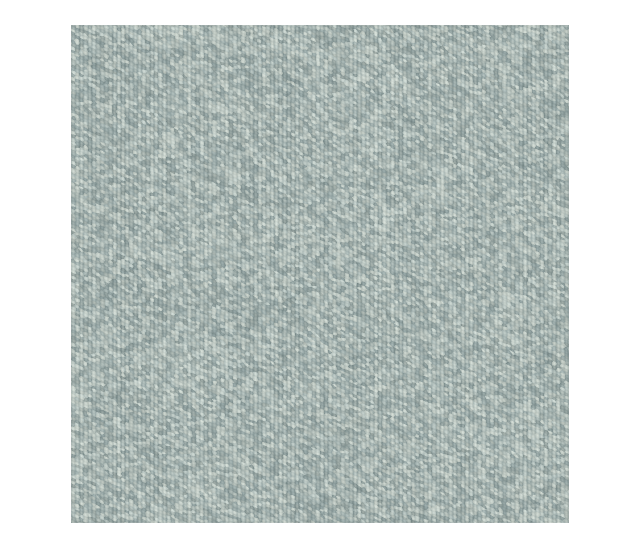
A Shadertoy shader for this texture:

```glsl
const vec3 BACKDROP = vec3(1.0);
const vec3 YARN = vec3(0.655, 0.706, 0.692);
const vec3 COOL_TINT = vec3(-0.014, 0.0, 0.012);
const float TILE_HALF = 0.454;
const vec2 STITCHES = vec2(120.0, 165.0);
const int SAMPLES = 2;

float hash(vec2 p) {
    vec3 q = fract(vec3(p.xyx) * vec3(0.1031, 0.1030, 0.0973));
    q += dot(q, q.yzx + 33.33);
    return fract((q.x + q.y) * q.z);
}

// Nearest cell: x = distance, y = tone, z = tint
vec3 cellular(vec2 p, vec2 jitter) {
    vec2 base = floor(p);
    vec3 nearest = vec3(9.0, 0.0, 0.0);
    for (int j = -1; j <= 1; j++) {
        for (int i = -1; i <= 1; i++) {
            vec2 id = base + vec2(i, j);
            vec2 shift = vec2(hash(id + 17.0), hash(id + 71.0)) - 0.5;
            float d = length(id + 0.5 + jitter * shift - p);
            if (d < nearest.x) nearest = vec3(d, hash(id + 131.0), hash(id + 211.0));
        }
    }
    return nearest;
}

// Broad, faint unevenness of the pile
float mottle(vec2 p) {
    return sin(p.x * 43.0 + 2.0 * sin(p.y * 31.0))
         * sin(p.y * 57.0 + 2.0 * sin(p.x * 37.0));
}

// Slanted loops in vertical ribs; p spans 0..1 over the tile
vec3 carpet(vec2 p) {
    vec2 q = p * STITCHES;
    float column = floor(q.x);
    float rib = cos(6.28318 * (fract(q.x) - 0.5));
    float ribDepth = 0.018 + 0.028 * hash(vec2(column, 5.0));

    vec3 loopCell = cellular(q + vec2(0.0, 0.5 * q.x + 300.0), vec2(0.45, 0.9));
    float light = 0.21 * (loopCell.y - 0.5)
                + 0.11 * (0.4 - loopCell.x)
                + ribDepth * rib
                + 0.012 * mottle(p)
                + 0.02 * (hash(vec2(column, 9.0)) - 0.5);

    // Dark loops lean blue, light loops lean cream
    float cool = 1.2 * (loopCell.z - 0.5) - 8.0 * light;
    return YARN + light + COOL_TINT * clamp(cool, -1.0, 1.0);
}

void mainImage(out vec4 fragColor, in vec2 fragCoord) {
    float pixel = 1.0 / iResolution.y;
    vec2 uv = (fragCoord - 0.5 * iResolution.xy) * pixel;

    // Average several points per pixel
    vec3 pile = vec3(0.0);
    for (int j = 0; j < SAMPLES; j++) {
        for (int i = 0; i < SAMPLES; i++) {
            vec2 offset = (vec2(i, j) + 0.5) / float(SAMPLES) - 0.5;
            pile += carpet((uv + offset * pixel) / (2.0 * TILE_HALF) + 0.5);
        }
    }
    pile /= float(SAMPLES * SAMPLES);

    // Cut edge of the tile, slightly shaded
    float edge = max(abs(uv.x), abs(uv.y)) - TILE_HALF;
    pile -= 0.04 * smoothstep(-0.004, 0.0, edge);
    float coverage = 1.0 - smoothstep(-0.5 * pixel, 0.5 * pixel, edge);
    fragColor = vec4(mix(BACKDROP, pile, coverage), 1.0);
}
```
